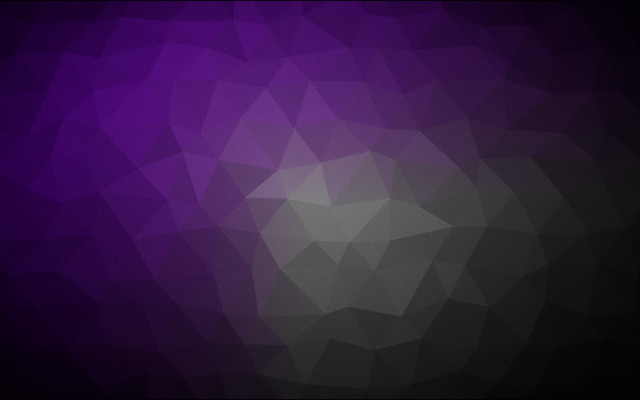
Reproduce this background procedurally as a WebGL 2 fragment shader.

```glsl
#version 300 es
precision highp float;
// Low-poly backdrop: a violet glow fading to grey at lower right, then to black.
// A staggered, jittered lattice is split into triangles; each facet takes most
// of its colour from its middle, plus a random tint and a little grain.

#define CELL vec2(0.112, 0.0906)
#define ROW_START 0.052
#define JITTER 0.60
#define FACET_FLATNESS 0.65
#define FACET_CONTRAST 0.20
#define GLOW_CENTRE vec2(0.54, 0.73)
#define GLOW_SIZE vec2(0.5625, 0.396)
#define GREY_CENTRE vec2(0.875, 0.4375)
#define GREY_CORNER vec2(0.74, 0.51)
#define GREY_FADE 0.25
#define GRAIN 0.016

uniform vec2 u_resolution;
out vec4 fragColor;

const float ASPECT = 1.6;

float hash(vec2 p) {
    return fract(sin(dot(p, vec2(127.1, 311.7))) * 43758.5453);
}

// Smooth light and hue field, before it is cut into facets
vec3 backdrop(vec2 p) {
    vec2 g = (p - GLOW_CENTRE) / GLOW_SIZE;
    vec2 c = (p - GREY_CENTRE) / 0.23;
    float light = 0.47 * exp(-0.5 * dot(g, g)) + 0.10 * exp(-0.5 * dot(c, c));
    vec2 fromMiddle = p / vec2(ASPECT, 1.0) - 0.5;
    light *= 1.0 - 0.55 * smoothstep(0.45, 0.72, length(fromMiddle));

    // Grey fills the lower right quadrant; violet deepens away from it
    vec2 away = max(vec2(GREY_CORNER.x - p.x, p.y - GREY_CORNER.y), 0.0);
    float grey = exp(-length(away) / GREY_FADE);
    float green = max(grey - 0.06 * (1.0 - grey), 0.0);
    return light * vec3(mix(0.48, 1.0, pow(grey, 0.6)), green, 1.0);
}

// Jittered lattice point; odd rows are shifted by half a cell
vec2 latticePoint(vec2 id) {
    vec2 shake = vec2(hash(id + 3.7), hash(id + 19.3)) - 0.5;
    vec2 q = id + vec2(0.5 * mod(id.y, 2.0), 0.0) + JITTER * shake;
    return q * CELL + vec2(0.0, ROW_START);
}

// Signed distance to an edge, positive on its left
float edgeDistance(vec2 p, vec2 a, vec2 b) {
    vec2 e = b - a;
    vec2 v = p - a;
    return (e.x * v.y - e.y * v.x) / length(e);
}

// Facet colour, weighted by its antialiased coverage
vec4 facet(vec2 p, vec2 a, vec2 b, vec2 c, float pixel) {
    float inside = min(edgeDistance(p, a, b),
                       min(edgeDistance(p, b, c), edgeDistance(p, c, a)));
    float cover = clamp(0.5 + inside / pixel, 0.0, 1.0);
    if (cover <= 0.0) return vec4(0.0);
    vec2 middle = (a + b + c) / 3.0;
    float tint = 1.0 + FACET_CONTRAST * (hash(middle * 7.0) - 0.5);
    vec3 colour = backdrop(mix(p, middle, FACET_FLATNESS)) * tint;
    return vec4(colour, 1.0) * cover;
}

void main() {
    vec2 uv = gl_FragCoord.xy / u_resolution;
    vec2 p = uv * vec2(ASPECT, 1.0);
    float pixel = 1.0 / u_resolution.y;
    vec2 home = floor((p - vec2(0.0, ROW_START)) / CELL);

    // Gather the triangles of all nearby cells
    vec4 sum = vec4(0.0);
    for (int j = -1; j <= 1; j++) {
        for (int i = -2; i <= 1; i++) {
            vec2 id = home + vec2(float(i), float(j));
            vec2 a = latticePoint(id);
            vec2 b = latticePoint(id + vec2(1.0, 0.0));
            vec2 c = latticePoint(id + vec2(0.0, 1.0));
            vec2 d = latticePoint(id + vec2(1.0, 1.0));
            bool odd = mod(id.y, 2.0) > 0.5;
            sum += facet(p, a, b, odd ? d : c, pixel);
            sum += facet(p, odd ? a : b, d, c, pixel);
        }
    }
    vec3 colour = sum.rgb / max(sum.a, 0.001);

    // Fine grain and thin dark top and bottom rims
    float grain = hash(floor(p * 320.0)) - 0.5;
    colour += GRAIN * grain * smoothstep(0.0, 0.3, colour.b);
    colour *= smoothstep(0.0, 0.004, min(uv.y, 1.0 - uv.y));
    fragColor = vec4(clamp(colour, 0.0, 1.0), 1.0);
}
```
